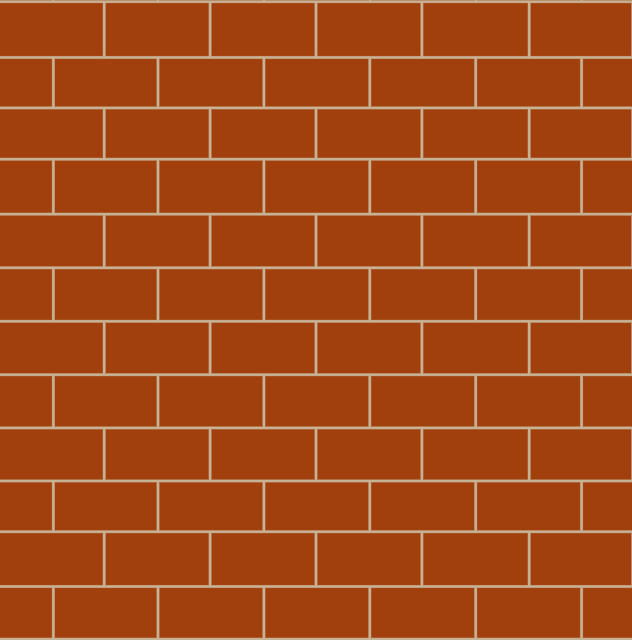
This pattern is drawn by a WebGL 2 fragment shader. Its source:

```glsl
#version 300 es
precision highp float;

uniform vec2 u_resolution;
out vec4 fragColor;

// Height of a bed joint: even courses with a slight sag and three uneven beds
float bedHeight(int k) {
    float sag = -1.5 * max(sin(float(k) * 0.3927), 0.0);
    float slip = k == 2 ? 2.5 : k == 9 ? 2.2 : k == 11 ? -3.2 : 0.0;
    return 1.0 + 63.75 * float(k) + sag + slip;
}

// Distance to the nearest upright joint of a course
float uprightDistance(float x, float course) {
    bool shifted = mod(course, 2.0) > 0.5;
    float center = shifted ? 379.0 : 316.5;
    float column = floor((x - center) / 127.0 + 0.5);
    float slip = 0.0;
    if (shifted) slip = column == 2.0 ? 1.7 : column == 3.0 ? -1.2 : 0.0;
    else slip = column == -2.0 ? 1.5 : 0.0;
    return abs(x - center - 127.0 * column - slip);
}

void main() {
    // The wall measures 758 by 768 units at any canvas size
    vec2 wall = vec2(758.0, 768.0);
    vec2 p = gl_FragCoord.xy / u_resolution * wall;
    vec2 pixel = wall / u_resolution;

    // Bed joints, counting the courses below this point
    float course = -1.0;
    float bed = 1e3;
    for (int k = 0; k <= 12; k++) {
        float h = bedHeight(k);
        course += step(h, p.y);
        bed = min(bed, abs(p.y - h));
    }

    // Mortar coverage with soft edges
    vec2 joint = vec2(uprightDistance(p.x, course), bed);
    vec2 soft = 0.8 * pixel;
    vec2 cover = 1.0 - smoothstep(1.65 - soft, 1.65 + soft, joint);
    float mortarMask = max(cover.x, cover.y);

    vec3 brick = vec3(0.63, 0.25, 0.05);
    vec3 mortar = vec3(0.78, 0.70, 0.59);
    fragColor = vec4(mix(brick, mortar, mortarMask), 1.0);
}
```
